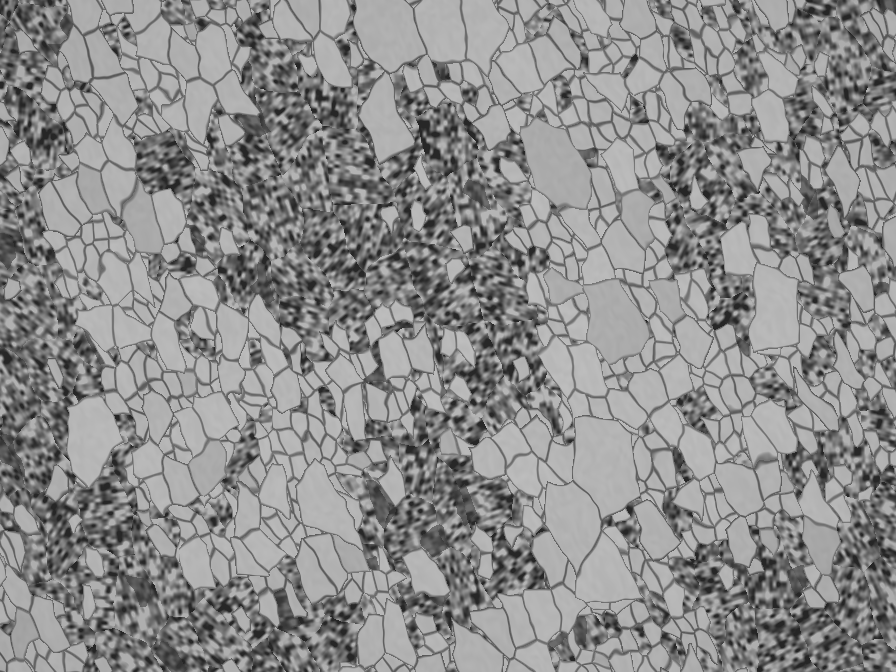
Reproduce this texture procedurally as a WebGL 1 fragment shader.

```glsl
precision highp float;
uniform vec2 u_resolution;

const float GRAIN_TONE = 0.705;
const float BOUNDARY_TONE = 0.34;
const float MATRIX_TONE = 0.45;
const vec2 GRAIN_AXIS = vec2(0.37, -0.93);

float hash(vec2 p) {
  return fract(sin(dot(p, vec2(127.1, 311.7))) * 43758.5453);
}

vec2 hash2(vec2 p) {
  return vec2(hash(p), hash(p + 41.3));
}

float noise(vec2 p) {
  vec2 i = floor(p);
  vec2 f = fract(p);
  f = f * f * (3.0 - 2.0 * f);
  float low = mix(hash(i), hash(i + vec2(1.0, 0.0)), f.x);
  float high = mix(hash(i + vec2(0.0, 1.0)), hash(i + 1.0), f.x);
  return mix(low, high, f.y);
}

vec2 warp(vec2 p, float frequency, float amount) {
  vec2 s = p * frequency;
  return amount * (vec2(noise(s), noise(s + 57.0)) - 0.5);
}

vec2 rotate(vec2 p, float angle) {
  float c = cos(angle);
  float s = sin(angle);
  return vec2(c * p.x - s * p.y, s * p.x + c * p.y);
}

// Cellular pattern: x is the distance to the border, yz the cell id
vec3 cells(vec2 p) {
  vec2 base = floor(p);
  vec2 nearest = vec2(8.0);
  vec2 second = vec2(8.0);
  vec2 id = base;
  for (int y = -1; y <= 1; y++) {
    for (int x = -1; x <= 1; x++) {
      vec2 cell = base + vec2(float(x), float(y));
      vec2 offset = cell + 0.1 + 0.8 * hash2(cell) - p;
      float d = dot(offset, offset);
      if (d < dot(nearest, nearest)) {
        second = nearest;
        nearest = offset;
        id = cell;
      } else if (d < dot(second, second)) {
        second = offset;
      }
    }
  }
  float border = dot(0.5 * (nearest + second), normalize(second - nearest));
  return vec3(border, id);
}

// Share of pale grains in the neighbourhood
float grainDensity(vec2 q) {
  float field = 0.7 * noise(q * 6.0 + 3.7) + 0.3 * noise(q * 14.0 + 21.0);
  return smoothstep(0.36, 0.64, field);
}

// Fine lamellar speckle, turned differently in each colony
float speckle(vec2 p, float colony) {
  vec2 s = rotate(p, colony * 3.14159);
  float fine = noise(s * vec2(190.0, 115.0));
  float coarse = noise(s * vec2(85.0, 130.0) + 13.0);
  float tone = MATRIX_TONE + 1.05 * (0.62 * fine + 0.38 * coarse - 0.5);
  return clamp(tone + 0.07 * (colony - 0.5), 0.15, 0.70);
}

// Lays one size of grains over the tone below
float addGrains(float tone, vec2 q, float scale, float sparse, float dense) {
  vec3 cell = cells(q * scale);
  float density = grainDensity((cell.yz + 0.5) / scale);
  float chance = hash(cell.yz + scale);
  if (chance > mix(sparse, dense, density)) return tone;
  float shade = hash(cell.yz + scale + 7.7);
  float body = GRAIN_TONE + 0.035 * (shade - 0.5) - 0.06 * step(0.92, shade);
  body += 0.03 * (noise(q * 160.0) - 0.5);
  float inside = smoothstep(0.0003, 0.0027, cell.x / scale);
  return mix(BOUNDARY_TONE + 0.12 * shade, body, inside);
}

void main() {
  vec2 p = gl_FragCoord.xy / u_resolution.y;

  // Coordinates across and along the grains, with wavy borders
  vec2 across = vec2(-GRAIN_AXIS.y, GRAIN_AXIS.x);
  vec2 q = vec2(dot(p, across), 0.6 * dot(p, GRAIN_AXIS)) + 5.0;
  q += warp(p, 24.0, 0.014) + warp(p, 70.0, 0.004);

  // Dark matrix with a few almost solid patches
  float colony = hash(cells(q * 15.0).yz + 2.3);
  float tone = speckle(p, colony);
  float patchChance = hash(cells(q * 36.0).yz + 9.1);
  tone = mix(tone, 0.24, 0.6 * step(patchChance, 0.05));

  // Pale grains from small to large
  tone = addGrains(tone, q, 46.0, 0.07, 0.78);
  tone = addGrains(tone, q, 26.0, 0.02, 0.50);
  tone = addGrains(tone, q, 14.0, 0.01, 0.17);

  // Slight falloff of light to the corners
  vec2 centred = gl_FragCoord.xy / u_resolution - 0.5;
  tone *= 1.02 - 0.13 * dot(centred, centred);
  gl_FragColor = vec4(vec3(tone), 1.0);
}
```
